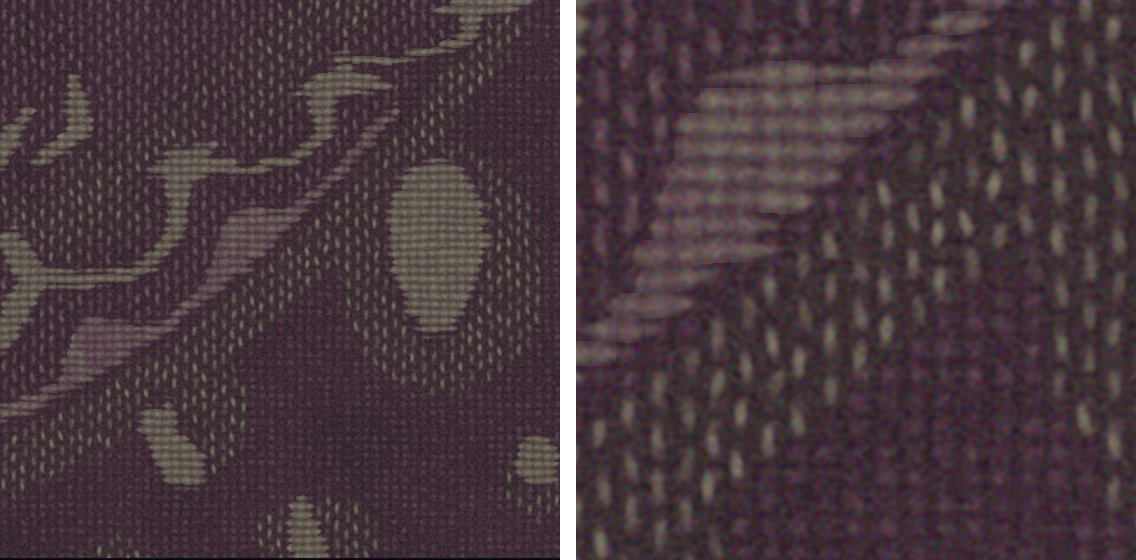
Left: the whole. Right: its middle third, enlarged.
Give the GLSL for this texture, as a WebGL 1 fragment shader.

```glsl
precision highp float;
uniform vec2 u_resolution;
#define THREAD vec2(0.0170, 0.0150)
#define DASH_SIZE vec2(0.0043, 0.0088)
#define EDGE_BLUR 0.005
#define FRAY 0.016
#define VINE_STEP vec2(0.262, 0.146)
#define GRAIN 0.16
#define PLUM vec3(0.250, 0.165, 0.217)
#define SHADOW vec3(0.197, 0.150, 0.175)
#define OLIVE vec3(0.225, 0.190, 0.188)
#define CREAM vec3(0.465, 0.435, 0.385)
#define PINK vec3(0.420, 0.325, 0.350)
#define TAU 6.28318

vec2 hash2(vec2 p) {
  vec3 q = fract(p.xyx * vec3(0.1031, 0.1030, 0.0973));
  q += dot(q, q.yzx + 33.33);
  return fract((q.xx + q.yz) * q.zy);
}
float slope(vec2 cell, vec2 corner, vec2 f) {
  return dot(hash2(cell + corner) * 2.0 - 1.0, f - corner);
}
float noise(vec2 p) {
  vec2 i = floor(p), f = fract(p), e = vec2(0.0, 1.0), w = f * f * (3.0 - 2.0 * f);
  return mix(mix(slope(i, e.xx, f), slope(i, e.yx, f), w.x),
             mix(slope(i, e.xy, f), slope(i, e.yy, f), w.x), w.y);
}
// Tapered stroke from a to b
float stroke(vec2 p, vec2 a, vec2 b, float ra, float rb) {
  vec2 ab = b - a;
  float t = clamp(dot(p - a, ab) / dot(ab, ab), 0.0, 1.0);
  return length(p - a - ab * t) - mix(ra, rb, t);
}
float ellipse(vec2 p, vec2 c, vec2 r) {
  return (length((p - c) / r) - 1.0) * min(r.x, r.y);
}
float inside(float d, float blur) {
  return 1.0 - smoothstep(-blur, blur, d);
}
// Stepped vine climbing to the upper right, one repeat per corner
float vine(vec2 p) {
  float d = stroke(p, vec2(0.015, 0.57), vec2(0.062, 0.505), 0.022, 0.025);
  d = min(d, stroke(p, vec2(0.06, 0.50), vec2(0.0, 0.385), 0.026, 0.018));
  for (int i = 1; i < 4; i++) {
    vec2 q = p - vec2(0.045, 0.555) - float(i) * VINE_STEP;
    d = min(d, stroke(q, vec2(0.01, 0.0), vec2(0.11, 0.003), 0.027, 0.011));
    d = min(d, stroke(q, vec2(0.0), vec2(-0.045, -0.012), 0.020, 0.002));
    d = min(d, stroke(q, vec2(0.03, 0.01), vec2(0.07, 0.042), 0.020, 0.006));
    q.y /= 1.75 - 0.36 * float(i);
    d = min(d, stroke(q, vec2(0.01, 0.0), vec2(0.008, -0.083), 0.025, 0.015));
    d = min(d, stroke(q, vec2(0.008, -0.083), vec2(-0.047, -0.127), 0.015, 0.010));
    d = min(d, stroke(q, vec2(-0.047, -0.127), vec2(-0.13, -0.145), 0.010, 0.009));
    d = min(d, stroke(q, vec2(-0.13, -0.145), vec2(-0.235, -0.143), 0.009, 0.008));
  }
  return d;
}
// Solid cream spots and leaves
float spots(vec2 p) {
  float d = ellipse(p, vec2(0.780, 0.558), vec2(0.085 + 0.12 * (p.y - 0.558), 0.152));
  d = min(d, stroke(p, vec2(0.280, 0.245), vec2(0.328, 0.168), 0.030, 0.037));
  d = min(d, stroke(p, vec2(0.300, 0.285), vec2(0.300, 0.22), 0.005, 0.025));
  d = min(d, stroke(p, vec2(0.532, 0.095), vec2(0.552, 0.02), 0.018, 0.034));
  d = min(d, ellipse(p, vec2(0.960, 0.178), vec2(0.040, 0.045)));
  d = min(d, stroke(p, vec2(0.132, 0.855), vec2(0.142, 0.775), 0.010, 0.022));
  d = min(d, stroke(p, vec2(0.142, 0.770), vec2(0.060, 0.704), 0.022, 0.008));
  return min(d, stroke(p, vec2(0.050, 0.805), vec2(0.0, 0.725), 0.010, 0.020));
}
// Loose cream dashes around the spots
float halos(vec2 p) {
  float d = ellipse(p, vec2(0.790, 0.520), vec2(0.185, 0.220));
  d = min(d, ellipse(p, vec2(0.350, 0.260), vec2(0.092, 0.120)));
  d = min(d, ellipse(p, vec2(0.565, 0.040), vec2(0.110, 0.072)));
  d = min(d, ellipse(p, vec2(0.960, 0.155), vec2(0.062, 0.082)));
  return min(d, ellipse(p, vec2(0.210, 0.010), vec2(0.060, 0.030)));
}
// Height above the lower edge of the stripe
float stripeHeight(vec2 p) {
  return p.y - 0.245 - 0.40 * p.x - 0.53 * p.x * p.x;
}
float stripe(vec2 p) {
  float phase = fract((p.x - 0.09) / VINE_STEP.x);
  float bulge = smoothstep(0.0, 0.24, phase) * (1.0 - smoothstep(0.16, 0.75, phase));
  float halfWidth = 0.014 + 0.046 * bulge * (1.0 - smoothstep(0.45, 0.7, p.x));
  return max(0.75 * (abs(stripeHeight(p) - halfWidth) - halfWidth), p.x - 0.705);
}
void main() {
  vec2 p = gl_FragCoord.xy / u_resolution;
  vec2 cloth = p + 0.006 * vec2(noise(p * 12.0), noise(p * 12.0 + 40.0));
  vec2 thread = cloth / THREAD, ribs = 0.5 - 0.5 * cos(TAU * thread);
  vec2 knot = hash2(floor(thread) + 7.0);
  // Staggered dashes, coloured by the area at their centre
  vec2 grid = vec2(thread.x, thread.y * 0.5 + 0.5 * mod(floor(thread.x), 2.0));
  vec2 jitter = hash2(floor(grid));
  vec2 offset = (fract(grid) - 0.5 + (jitter - 0.5) * 0.3) * THREAD * vec2(1.0, 2.0);
  vec2 center = cloth - offset;
  offset.x += (jitter.y - 0.4) * 0.45 * offset.y;
  float dash = 1.0 - smoothstep(0.2, 1.4, length(offset / DASH_SIZE));
  float height = stripeHeight(center), patchy = noise(center * 9.0);
  float upper = smoothstep(0.03, 0.05, height);
  float pale = inside(abs(height - 0.31) - 0.09, 0.03) * smoothstep(-0.2, 0.1, patchy);
  float solid = min(vine(center), min(spots(center), stripe(center)));
  float band = inside(abs(height + 0.085) - 0.055, 0.012);
  float loose = max(max(band, upper), inside(halos(center), 0.008)) * smoothstep(0.004, 0.018, solid);
  float pinkness = upper * (1.0 - pale);
  // Ribbed ground with faint specks, greyer beneath cream dashes
  vec3 color = mix(SHADOW, PLUM, 0.5 + 0.4 * ribs.x + 0.6 * noise(p * 7.0));
  color = mix(color, OLIVE, 0.55 * loose * (1.0 - pinkness));
  color += vec3(0.10, 0.085, 0.085) * ribs.x * ribs.y * knot.x;
  color = mix(color, mix(CREAM, PINK, pinkness), dash * loose * (0.45 + 0.6 * jitter.x));
  // Solid motifs, frayed thread by thread
  vec2 stepped = vec2(cloth.x, mix(cloth.y, (floor(thread.y) + 0.5) * THREAD.y, 0.6));
  stepped += FRAY * vec2(noise(vec2(thread.x * 0.4, floor(thread.y) * 3.7)), noise(p * 28.0));
  float fray = 0.006 * (0.6 - ribs.y) + 0.005 * (knot.y - 0.5);
  float creamMask = inside(min(vine(stepped), spots(stepped)) + fray, EDGE_BLUR);
  float stripeMask = inside(stripe(stepped) + fray, EDGE_BLUR);
  float weave = 0.32 + 0.36 * ribs.y + 0.30 * ribs.x * (0.4 + 0.6 * ribs.y) + 0.16 * (knot.x - 0.5);
  float blush = smoothstep(-0.2, 0.3, noise(p * vec2(30.0, 12.0)));
  color = mix(color, mix(PLUM, mix(CREAM, PINK, 0.2 + 0.65 * blush), weave), stripeMask);
  color = mix(color, mix(OLIVE, CREAM, weave + 0.04), creamMask);
  // Coloured grain and dark lower hem
  vec2 g = p * 240.0;
  vec3 grain = vec3(noise(g), noise(g + 311.0), noise(g + 577.0));
  color += GRAIN * (0.65 * grain + 0.35 * noise(p * 150.0));
  color = mix(vec3(0.03, 0.03, 0.07), color, smoothstep(0.002, 0.005, p.y));
  gl_FragColor = vec4(color, 1.0);
}
```
